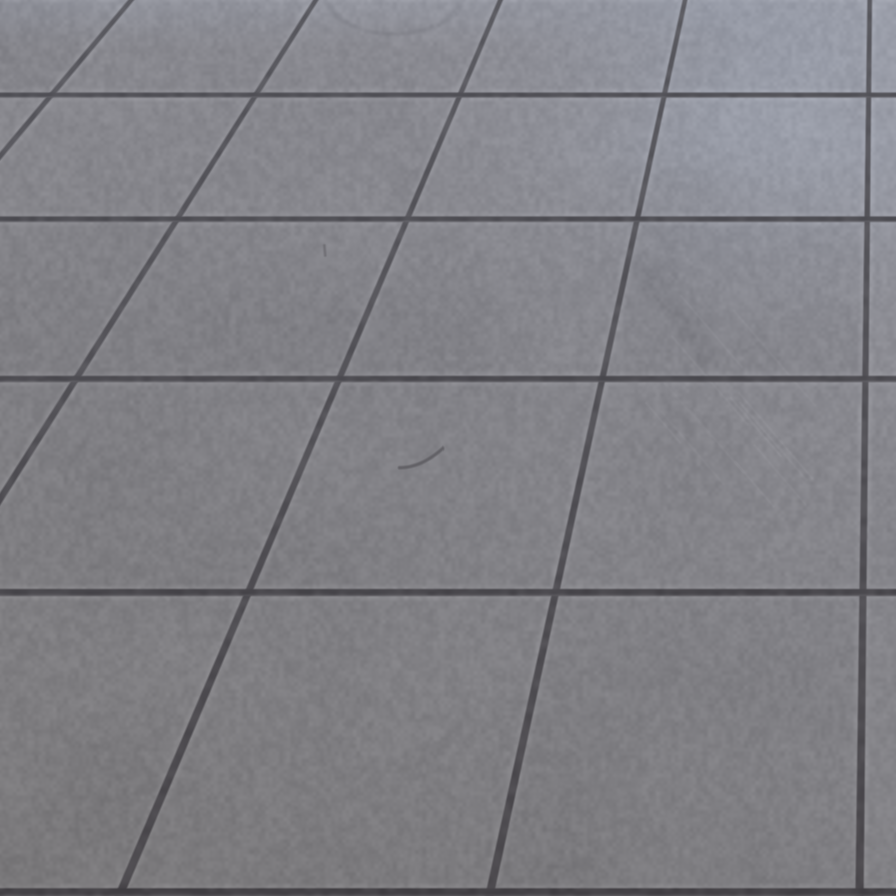
A Shadertoy shader for this texture:

```glsl
const vec2 VANISHING_POINT = vec2(0.982, 1.995);
const vec3 WARM_TILE = vec3(0.472, 0.466, 0.474);
const vec3 COOL_TILE = vec3(0.550, 0.553, 0.585);
const vec3 SHEEN = vec3(0.630, 0.652, 0.705);
const vec3 GROUT_NEAR = vec3(0.265, 0.255, 0.272);
const vec3 GROUT_FAR = vec3(0.325, 0.325, 0.350);
const vec3 SCUFF = vec3(0.355, 0.350, 0.370);

float hash(vec2 p) {
    vec3 q = fract(p.xyx * 0.1031);
    q += dot(q, q.yzx + 33.33);
    return fract((q.x + q.y) * q.z);
}

float noise(vec2 p) {
    vec2 cell = floor(p), f = fract(p);
    f = f * f * (3.0 - 2.0 * f);
    return mix(mix(hash(cell), hash(cell + vec2(1, 0)), f.x),
               mix(hash(cell + vec2(0, 1)), hash(cell + 1.0), f.x), f.y);
}

float segmentDistance(vec2 p, vec2 a, vec2 b) {
    vec2 ab = b - a;
    return length(p - a - ab * clamp(dot(p - a, ab) / dot(ab, ab), 0.0, 1.0));
}

float stroke(float dist, float halfWidth, float softness) {
    return 1.0 - smoothstep(halfWidth - softness, halfWidth + softness, dist);
}

// Canvas position to floor position, one unit per tile
vec2 floorCoord(vec2 p) {
    float drop = VANISHING_POINT.y - p.y;
    return vec2((p.x - VANISHING_POINT.x) / (0.2071 * drop) + 0.055,
                9.855 / drop - 4.95);
}

// Shallow curved mark, bending upward to the right of its start
float curvedMark(vec2 p, vec2 start, float span, float bend, float halfWidth, float softness) {
    vec2 q = p - start;
    float x = clamp(q.x, 0.0, span);
    float slope = 2.0 * bend * x;
    float across = abs(q.y - bend * x * x) / sqrt(1.0 + slope * slope);
    return stroke(length(vec2(q.x - x, across)), halfWidth, softness);
}

// Diagonal scratches scattered over an area
float scratches(vec2 p, vec2 corner, vec2 size, float softness) {
    float total = 0.0;
    for (int i = 0; i < 12; i++) {
        float k = float(i);
        vec2 start = corner + size * vec2(hash(vec2(k, 3.1)), hash(vec2(k, 8.7)));
        vec2 run = vec2(0.6, -0.7) * mix(0.06, 0.17, hash(vec2(k, 5.3)));
        float d = segmentDistance(p, start, start + run);
        total += stroke(d, 0.0012, softness) * mix(0.3, 1.0, hash(vec2(k, 1.9)));
    }
    return min(total, 1.0);
}

vec3 tileColor(vec2 p, vec2 tile) {
    vec3 color = mix(WARM_TILE, COOL_TILE, clamp(0.72 * p.y + 0.32 * p.x, 0.0, 1.0));

    // Window light, pooled at the upper right and along the far edge
    vec2 q = (p - vec2(0.88, 0.89)) / vec2(0.22, 0.17);
    float light = 0.72 * exp(-dot(q, q)) + 0.30 * smoothstep(0.94, 1.0, p.y);
    color = mix(color, SHEEN, min(light, 1.0) * mix(0.8, 1.1, noise(p * vec2(9, 18))));

    // Tone per tile, cloudy stains and fine grain
    color += 0.014 * (hash(tile + 40.0) - 0.5);
    color += 0.022 * (noise(p * 8.0) - 0.5);
    float grain = noise(p * vec2(150, 120)) + 0.7 * noise(p * 245.0 + 17.0) - 0.85;
    return color + 0.038 * grain;
}

vec3 addWear(vec3 color, vec2 p, float softness) {
    color = mix(color, SCUFF, 0.8 * curvedMark(p, vec2(0.446, 0.478), 0.048, 9.3, 0.0018, softness));
    float fleck = segmentDistance(p, vec2(0.363, 0.715), vec2(0.362, 0.726));
    color = mix(color, SCUFF, 0.5 * stroke(fleck, 0.0014, softness));

    // Broad faint sweep near the far edge
    vec2 sweep = (p - vec2(0.44, 1.005)) / vec2(0.075, 0.043);
    color -= 0.030 * stroke(abs(length(sweep) - 1.0), 0.05, 0.05);

    // Smudge and pale scratches on the right
    float smudge = segmentDistance(p, vec2(0.725, 0.692), vec2(0.785, 0.61));
    color -= 0.025 * exp(-smudge * smudge / 0.0004);
    return color + 0.024 * scratches(p, vec2(0.72, 0.47), vec2(0.14, 0.2), softness);
}

void mainImage(out vec4 fragColor, in vec2 fragCoord) {
    vec2 p = fragCoord / iResolution.xy;
    float softness = max(0.0016, 0.8 / iResolution.y);
    vec2 grid = floorCoord(p);

    // Signed distance to the nearest joints, in canvas units
    vec2 dx = dFdx(grid), dy = dFdy(grid);
    vec2 slope = sqrt(dx * dx + dy * dy) * iResolution.y;
    vec2 joint = (grid - round(grid)) / slope;
    vec2 dist = abs(joint);
    float halfWidth = mix(0.0046, 0.0026, p.y);

    vec3 color = addWear(tileColor(p, floor(grid)), p, softness);

    // Pale worn rim beside the joints
    float nearest = min(dist.x, dist.y);
    color += 0.030 * stroke(nearest, halfWidth + 0.004, 0.003);

    // Grout, with the lower side of each cross joint catching light
    vec3 grout = mix(GROUT_NEAR, GROUT_FAR, p.y) + 0.05 * (noise(p * 110.0) - 0.5);
    float lowerSide = smoothstep(0.0, -halfWidth, joint.y);
    color = mix(color, grout + 0.03, stroke(dist.x, halfWidth, softness));
    color = mix(color, grout + 0.06 * lowerSide, stroke(dist.y, halfWidth, softness));

    fragColor = vec4(clamp(color, 0.0, 1.0), 1.0);
}
```
